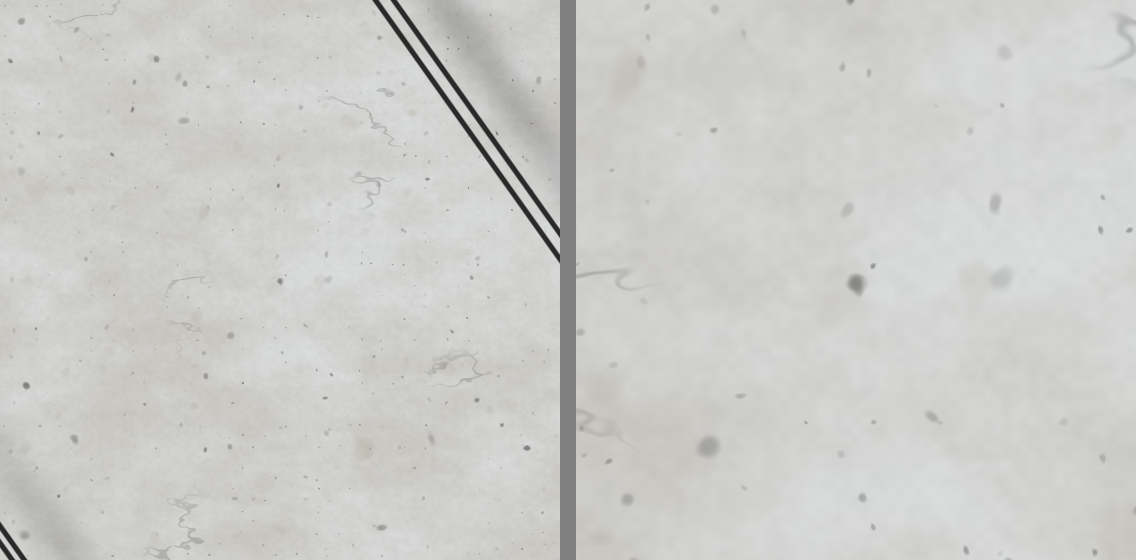
Left, the full canvas; right, a detail of the centre.
This texture is drawn by a WebGL 1 fragment shader. Its source:

```glsl
precision highp float;
uniform vec2 u_resolution;

#define WARM_STONE vec3(0.785, 0.779, 0.758)
#define COOL_STONE vec3(0.849, 0.858, 0.858)
#define STAIN_COLOR vec3(0.70, 0.67, 0.62)
#define PIT_COLOR vec3(0.38, 0.38, 0.38)
#define GROOVE_COLOR vec3(0.16, 0.16, 0.16)
#define GROOVE_NORMAL vec2(0.8145, 0.5802)
#define GROOVE_HALF_WIDTH 0.0046
#define SHADOW_OFFSET 0.083
#define SHADOW_WIDTH 0.04
#define SHADOW_DEPTH 0.125
#define GRAIN 0.035

float hash(vec2 p) {
  return fract(sin(dot(p, vec2(127.1, 311.7))) * 43758.5453);
}

float noise(vec2 p) {
  vec2 i = floor(p), f = fract(p);
  f = f * f * (3.0 - 2.0 * f);
  return mix(mix(hash(i), hash(i + vec2(1.0, 0.0)), f.x),
             mix(hash(i + vec2(0.0, 1.0)), hash(i + 1.0), f.x), f.y);
}

float fbm(vec2 p) {
  float sum = 0.0, amplitude = 0.5;
  for (int i = 0; i < 5; i++) {
    sum += amplitude * noise(p);
    p = mat2(0.96, 0.28, -0.28, 0.96) * p * 2.03 + 17.3;
    amplitude *= 0.55;
  }
  return sum / 1.055;
}

// One irregular spot per cell, kept well inside the cell borders
float spots(vec2 p, float cells, float radius, float density, float seed) {
  vec2 g = p * cells + seed;
  vec2 cell = floor(g);
  vec2 center = 0.35 + 0.3 * vec2(hash(cell + 3.1), hash(cell + 7.7));
  float angle = 6.2832 * hash(cell + 11.3);
  float c = cos(angle), s = sin(angle);
  vec2 d = mat2(c, -s, s, c) * (g - cell - center);
  d.y *= 1.0 + 0.9 * hash(cell + 19.9);
  float size = radius * cells * mix(0.5, 1.0, hash(cell + 23.5));
  float dist = length(d) * (0.75 + 0.5 * noise(p * 1.3 / radius + seed));
  float strength = hash(cell + 31.7);
  float present = step(hash(cell + 41.3), density);
  return present * mix(0.2, 1.0, strength * strength)
       * (1.0 - smoothstep(0.35 * size, 1.2 * size, dist));
}

// Pair of parallel dark strokes around a center line
float groove(float across, float halfGap, float blur) {
  float d = abs(abs(across) - halfGap) - GROOVE_HALF_WIDTH;
  return 1.0 - smoothstep(-blur, blur, d);
}

float softShadow(float across) {
  float d = (across - SHADOW_OFFSET) / SHADOW_WIDTH;
  return exp(-d * d);
}

void main() {
  vec2 uv = gl_FragCoord.xy / u_resolution.y;
  float blur = max(1.0 / u_resolution.y, 0.0014);

  // Cloudy stone, slightly streaked sideways
  float cloud = fbm(uv * vec2(4.5, 6.5) + 2.7);
  float mottle = fbm(uv * vec2(15.0, 24.0) + 31.0);
  float blend = smoothstep(0.2, 0.78, 0.6 * cloud + 0.4 * mottle);
  vec3 color = mix(WARM_STONE, COOL_STONE, blend);

  // Fine grain
  float grain = 0.6 * noise(uv * 190.0) + 0.4 * noise(uv * 95.0 + 53.0);
  color += GRAIN * (grain - 0.5);

  // Blurred stains and horizontal streaks
  float stain = 0.5 * spots(uv, 7.0, 0.026, 0.4, 5.0)
              + 0.55 * spots(uv, 13.0, 0.014, 0.35, 71.0);
  float streak = smoothstep(0.64, 0.85, noise(uv * vec2(4.0, 19.0) + 8.4));
  color = mix(color, STAIN_COLOR, 0.7 * stain + 0.18 * streak * mottle);

  // Dark pits in three sizes
  float pits = 0.9 * spots(uv, 11.0, 0.012, 0.16, 13.0);
  pits = max(pits, 0.75 * spots(uv, 23.0, 0.0068, 0.18, 37.0));
  pits = max(pits, 0.55 * spots(uv, 52.0, 0.0034, 0.13, 89.0));
  color = mix(color, PIT_COLOR, pits);

  // Short faint hairline cracks
  float ridge = abs(fbm(uv * vec2(5.0, 9.0) + 63.0) - 0.5);
  float patches = smoothstep(0.68, 0.85, noise(uv * 6.0 + 24.0));
  color -= 0.13 * patches * (1.0 - smoothstep(0.0, 0.017, ridge));

  // Diagonal grooves with a soft shade beside each
  float across = dot(uv, GROOVE_NORMAL);
  float upper = across - 1.1394;
  float lower = across - 0.0265;
  float unevenness = 0.7 + 0.6 * noise(uv * 5.0 + 12.0);
  float shade = softShadow(upper) + 0.75 * softShadow(lower);
  color -= SHADOW_DEPTH * shade * unevenness;
  float lines = max(groove(upper, 0.0132, blur), groove(lower, 0.0088, blur));
  color = mix(color, GROOVE_COLOR, lines);

  gl_FragColor = vec4(color, 1.0);
}
```
